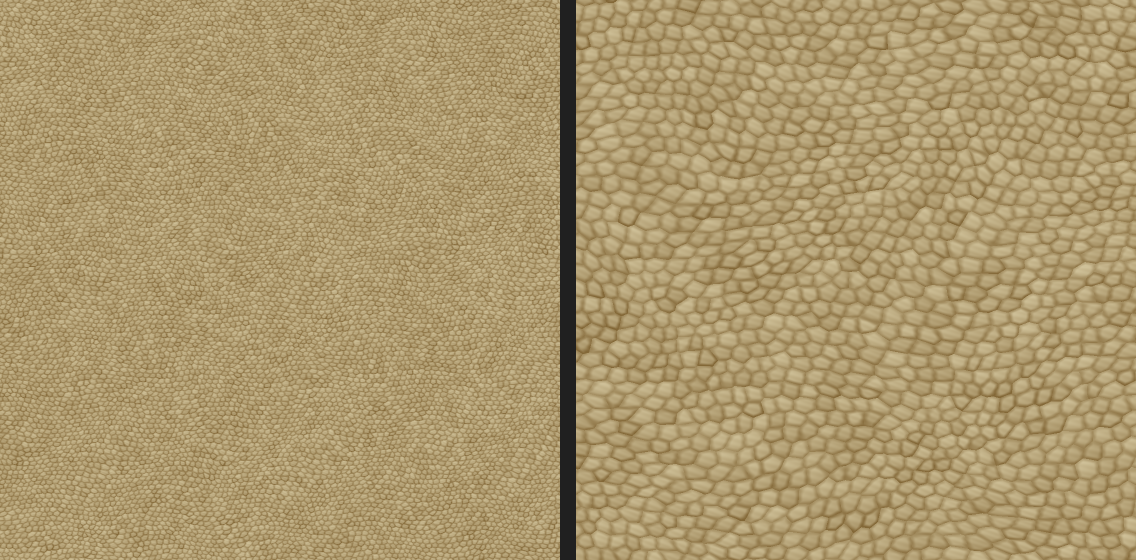
Left: the whole. Right: its middle third, enlarged.
Reproduce this texture procedurally as a Shadertoy shader.

```glsl
vec2 hash2(vec2 p) {
    vec3 q = fract(p.xyx * vec3(0.1031, 0.1030, 0.0973));
    q += dot(q, q.yzx + 33.33);
    return fract((q.xx + q.yz) * q.zy);
}

// Broad uneven wear, built from crossing waves
float clouds(vec2 uv) {
    return sin(uv.x * 11.0 + 2.0 * sin(uv.y * 9.0))
         * sin(uv.y * 13.0 + 2.0 * sin(uv.x * 7.0 + 1.0))
         + 0.6 * sin(uv.x * 31.0 + 3.0 * sin(uv.y * 23.0))
         * sin(uv.y * 37.0 + 2.0 * sin(uv.x * 29.0));
}

// Brightness of the looped pile, from 0 in the gaps to 1 on the crests
float pile(vec2 uv) {
    vec2 p = uv * vec2(92.0, 122.0);
    p += 0.5 * sin(uv.yx * vec2(39.0, 33.0) + 2.0 * sin(uv * 17.0));

    // Staggered cells, each holding one slanted loop
    float nearest = 9.0, second = 9.0;
    vec2 loopOffset = vec2(0.0), loopId = vec2(0.0);
    float row = floor(p.y);
    for (int j = -1; j <= 1; j++) {
        float y = row + float(j);
        float stagger = 0.5 * mod(y, 2.0);
        float column = floor(p.x - stagger);
        for (int i = -1; i <= 1; i++) {
            vec2 id = vec2(column + float(i), y);
            vec2 center = id + vec2(stagger, 0.0) + 0.5 + 0.48 * (hash2(id) - 0.5);
            vec2 offset = p - center;
            float slant = 0.7 * (hash2(id + 71.0).x - 0.4);
            float d = length(vec2(offset.x - slant * offset.y, offset.y));
            if (d < nearest) {
                second = nearest;
                nearest = d;
                loopOffset = offset;
                loopId = id;
            } else {
                second = min(second, d);
            }
        }
    }

    // Rounded crests, light from above, some deeper gaps
    vec2 variation = hash2(loopId + 19.0);
    float crest = smoothstep(0.0, 0.5, second - nearest);
    float tone = 0.28 + 0.47 * crest + 0.28 * (variation.x - 0.5);
    tone += 0.34 * loopOffset.y - 0.10 * loopOffset.x;
    tone -= 0.30 * pow(variation.y, 5.0) * (1.0 - crest);

    // Fine strands along each loop
    tone += 0.06 * sin(dot(loopOffset, vec2(6.0, 13.0)) + 6.28 * variation.y);
    return tone + 0.035 * clouds(uv);
}

void mainImage(out vec4 fragColor, in vec2 fragCoord) {
    // Four samples per pixel soften the loop edges
    float tone = 0.0;
    for (int k = 0; k < 4; k++) {
        vec2 shift = vec2(float(k % 2), float(k / 2)) * 0.5 - 0.25;
        tone += 0.25 * pile((fragCoord + shift) / iResolution.y);
    }

    vec3 shadowTan = vec3(0.56, 0.46, 0.275);
    vec3 paleSand = vec3(0.79, 0.73, 0.57);
    fragColor = vec4(mix(shadowTan, paleSand, clamp(tone, -0.2, 1.1)), 1.0);
}
```
